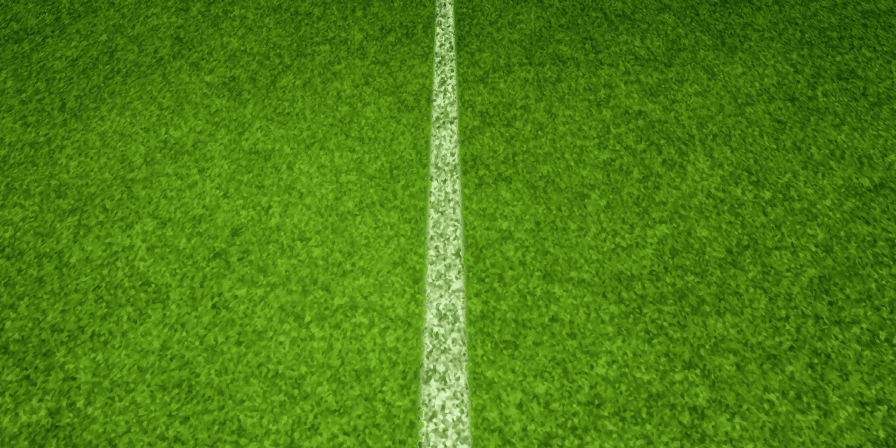
This texture is drawn by a Shadertoy shader. Its source:

```glsl
vec3 hash3(vec2 cell) {
    vec3 q = fract(cell.xyx * vec3(0.1031, 0.1030, 0.0973));
    q += dot(q, q.yxz + 33.33);
    return fract((q.xxy + q.yzz) * q.zyx);
}

// Cellular noise: every cell holds one tilted, elongated tuft of random tone.
float tufts(vec2 p, float stretch, float sharpness) {
    vec2 cell = floor(p);
    float toneSum = 0.0;
    float weightSum = 0.0001;
    for (int j = -1; j <= 1; j++) {
        for (int i = -1; i <= 1; i++) {
            vec2 id = cell + vec2(i, j);
            vec3 rnd = hash3(id);
            vec2 offset = p - id - rnd.xy;
            float angle = (hash3(id + 71.0).x - 0.5) * 2.6;
            float c = cos(angle);
            float s = sin(angle);
            vec2 local = vec2(c * offset.x + s * offset.y,
                              (c * offset.y - s * offset.x) / stretch);
            float weight = exp(-sharpness * dot(local, local));
            toneSum += rnd.z * weight;
            weightSum += weight;
        }
    }
    return toneSum / weightSum - 0.5;
}

// Slow uneven patches from layered sines.
float patches(vec2 p) {
    float a = sin(p.x * 5.1 + 1.7 * sin(p.y * 4.3));
    float b = sin(p.y * 9.7 + 1.3 * sin(p.x * 6.1 + 2.0));
    float c = sin(p.x * 13.0 - p.y * 11.0 + 0.8);
    return (a + b + c) / 3.0;
}

// Soft elliptical glow around a centre.
float glow(vec2 p, vec2 centre, vec2 radius) {
    vec2 d = (p - centre) / radius;
    return exp(-dot(d, d));
}

// Receding ground: detail shrinks towards the top.
vec2 groundPlane(vec2 p, float vanishX, float shrink) {
    float scale = 1.0 - shrink * p.y;
    return vec2((p.x - vanishX) / scale, -1.15 * log(scale) / shrink);
}

// Broad light over the field: bright left of centre, dim far edge and sides.
float fieldLight(vec2 p, float lineX) {
    float light = 0.33;
    light += 0.29 * glow(p, vec2(0.68, 0.42), vec2(0.62, 0.48));
    light += 0.15 * glow(p, vec2(1.25, 0.25), vec2(0.65, 0.60));
    light += 0.07 * (1.0 - smoothstep(0.0, 0.4, p.y));
    light -= 0.05 * smoothstep(lineX - 0.03, lineX + 0.03, p.x);
    light -= 0.15 * smoothstep(0.70, 1.0, p.y);
    light -= 0.05 * smoothstep(0.65, 1.0, abs(p.x - 1.0));
    return light;
}

vec3 grassColor(float tone) {
    vec3 shade = vec3(0.13, 0.30, 0.02);
    vec3 leaf = vec3(0.305, 0.52, 0.055);
    vec3 tip = vec3(0.46, 0.71, 0.13);
    vec3 color = mix(shade, leaf, clamp(tone * 2.0, -0.5, 1.0));
    return mix(color, tip, clamp(tone * 2.0 - 1.0, 0.0, 1.4));
}

// Painted stripe coverage with an edge frayed by the grass.
float stripe(vec2 p, float lineX, float fray) {
    float halfWidth = mix(0.060, 0.0195, p.y);
    float softness = 0.06 * halfWidth + 0.002;
    float edge = abs(p.x - lineX) - halfWidth + fray * halfWidth * 0.30;
    return 1.0 - smoothstep(-softness, softness, edge);
}

void mainImage(out vec4 fragColor, in vec2 fragCoord) {
    vec2 p = fragCoord / iResolution.y;
    p.x += 1.0 - 0.5 * iResolution.x / iResolution.y;
    float lineX = 0.993;
    vec2 ground = groundPlane(p, lineX, 0.42);

    // Grass grain at blade, tuft and clump sizes
    float blades = tufts(ground * vec2(135.0, 118.0), 1.9, 11.0);
    float stems = tufts(ground * vec2(82.0, 74.0) + 41.7, 1.8, 9.0);
    float clumps = tufts(ground * vec2(34.0, 46.0) + 17.3, 1.4, 5.0);
    float mats = tufts(ground * vec2(9.0, 15.0) + 5.1, 1.3, 3.0);
    float grain = 0.62 * blades + 0.40 * stems + 0.20 * clumps;
    grain *= mix(1.0, 0.72, p.y);

    float tone = fieldLight(p, lineX) + grain + 0.12 * mats
               + 0.025 * patches(ground);
    vec3 color = grassColor(tone);

    // Sparse dry tips, mostly in the foreground
    float dry = smoothstep(0.24, 0.45, 0.7 * blades + 0.4 * stems + 0.3 * mats);
    color = mix(color, vec3(0.54, 0.70, 0.28), 0.35 * dry * (1.0 - 0.8 * p.y));

    // Chalk clings to the blades and leaves green gaps
    float cover = stripe(p, lineX, blades + 0.7 * stems);
    float chalk = clamp(0.76 + 0.75 * blades + 0.55 * stems, 0.15, 1.0);
    vec3 paint = mix(vec3(0.75, 0.85, 0.63), vec3(0.66, 0.79, 0.50), p.y);
    paint += 0.20 * blades + 0.12 * stems;
    color = mix(color, paint, cover * chalk);

    fragColor = vec4(clamp(color, 0.0, 1.0), 1.0);
}
```
